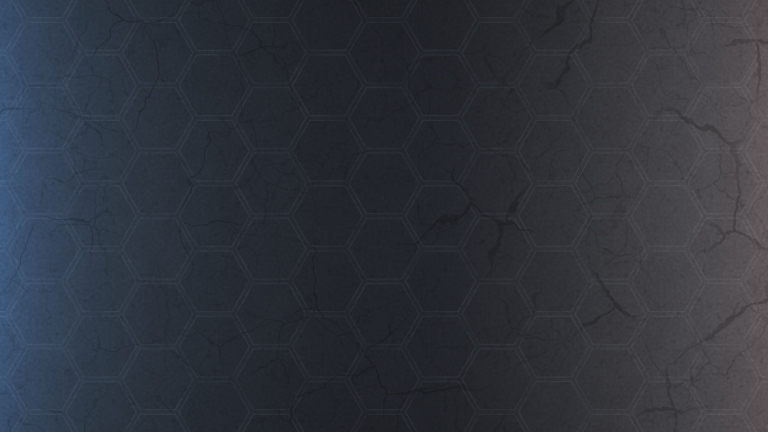
This pattern is drawn by a Shadertoy shader. Its source:

```glsl
#define HEX_PITCH 0.1512
#define LINE_INSET 0.0054
#define LINE_HALF_WIDTH 0.0012
#define LINE_GAIN 0.044
#define BAND_GAIN 0.007
#define CRACK_DEPTH 0.18
#define GRAIN_DEPTH 0.115
#define BASE_COLOR vec3(0.132, 0.143, 0.167)
#define SLATE_GLOW vec3(0.075, 0.105, 0.125)
#define BLUE_GLOW vec3(0.035, 0.100, 0.200)
#define WARM_GLOW vec3(0.222, 0.198, 0.187)

vec2 hash2(vec2 p) {
    vec3 q = fract(p.xyx * vec3(0.1031, 0.1030, 0.0973));
    q += dot(q, q.yzx + 33.33);
    return fract((q.xx + q.yz) * q.zy);
}

float cornerSlope(vec2 cell, vec2 corner, vec2 f) {
    return dot(hash2(cell + corner) * 2.0 - 1.0, f - corner);
}

float gradientNoise(vec2 p) {
    vec2 i = floor(p), f = p - i;
    vec2 u = f * f * f * (f * (f * 6.0 - 15.0) + 10.0);
    float low = mix(cornerSlope(i, vec2(0, 0), f), cornerSlope(i, vec2(1, 0), f), u.x);
    float high = mix(cornerSlope(i, vec2(0, 1), f), cornerSlope(i, vec2(1, 1), f), u.x);
    return mix(low, high, u.y);
}

float fbm(vec2 p) {
    float sum = 0.0, gain = 0.6;
    for (int i = 0; i < 4; i++) {
        sum += gain * gradientNoise(p);
        p = mat2(1.6, 1.2, -1.2, 1.6) * p + 7.3;
        gain *= 0.5;
    }
    return sum;
}

// Distance to the border between the two nearest scattered sites
float cellBorder(vec2 p) {
    vec2 cell = floor(p), a = vec2(9.0), b = vec2(9.0);
    for (int y = -1; y <= 1; y++)
    for (int x = -1; x <= 1; x++) {
        vec2 site = cell + vec2(x, y);
        vec2 r = site + hash2(site) - p;
        if (dot(r, r) < dot(a, a)) { b = a; a = r; }
        else if (dot(r, r) < dot(b, b)) b = r;
    }
    return 0.5 * (dot(b, b) - dot(a, a)) / max(length(b - a), 0.001);
}

// Broken, branching fissures along warped cell borders
float cracks(vec2 p, float scale, float width, float px) {
    vec2 warp = vec2(fbm(p * 13.0 + 3.0), fbm(p * 13.0 + 41.0));
    float d = cellBorder((p + 0.05 * warp) * scale) / scale;
    float presence = smoothstep(-0.15, 0.22, gradientNoise(p * 5.0 + scale));
    float w = width * (0.35 + 0.65 * presence) * (1.0 + 0.8 * gradientNoise(p * 30.0));
    return presence * (1.0 - smoothstep(w - 0.5 * px, w + px, d));
}

// Vector from the nearest centre of a flat-topped hexagon grid
vec2 hexLocal(vec2 p) {
    vec2 period = HEX_PITCH * vec2(sqrt(3.0), 1.0);
    vec2 a = mod(p, period) - 0.5 * period;
    vec2 b = mod(p + 0.5 * period, period) - 0.5 * period;
    return dot(a, a) < dot(b, b) ? a : b;
}

float hexEdgeDistance(vec2 local) {
    vec2 q = abs(local);
    return 0.5 * HEX_PITCH - max(q.y, dot(q, vec2(0.5 * sqrt(3.0), 0.5)));
}

// Cool light from the left, warm light from the right
vec3 backdrop(vec2 uv) {
    float slate = pow(max(1.0 - uv.x / 0.46, 0.0), 1.35);
    float warm = pow(max((uv.x - 0.55) / 0.45, 0.0), 1.45);
    float rise = 2.0 * uv.y - 1.0;
    vec3 color = BASE_COLOR + SLATE_GLOW * slate + WARM_GLOW * warm;
    color += BLUE_GLOW * exp(-uv.x / 0.085) * (1.0 - 0.25 * rise * rise);
    color.r += 0.03 * exp((uv.x - 1.0) / 0.03);
    return color * (1.02 - 0.09 * rise * rise);
}

void mainImage(out vec4 fragColor, in vec2 fragCoord) {
    float px = 1.0 / iResolution.y;
    vec2 uv = fragCoord / iResolution.xy;
    vec2 p = (fragCoord - 0.5 * iResolution.xy) * px;
    vec3 color = backdrop(uv);

    // Surface stains, grain and fine pits
    float stain = fbm(p * 18.0 + 20.0);
    float grain = gradientNoise(p * 130.0);
    float pits = smoothstep(0.22, 0.45, gradientNoise(p * 60.0 + 9.0));
    color *= 1.0 + GRAIN_DEPTH * (0.7 * stain + grain - 0.6 * pits);

    // Twin outlines around each joint, unevenly worn
    vec2 hexPoint = p - vec2(0.0, 0.5 * HEX_PITCH);
    vec2 local = hexLocal(hexPoint);
    float edge = hexEdgeDistance(local);
    vec2 hexId = floor((hexPoint - local) / (HEX_PITCH * vec2(0.5 * sqrt(3.0), 0.5)) + 0.5);
    color *= 0.985 + 0.03 * hash2(hexId + 50.0).x;
    float line = clamp((LINE_HALF_WIDTH - abs(edge - LINE_INSET)) / px + 0.5, 0.0, 1.0);
    float band = 1.0 - smoothstep(LINE_INSET - px, LINE_INSET + px, edge);
    float wear = clamp(0.8 + 1.2 * fbm(p * 14.0 + 60.0), 0.2, 1.15);
    color += wear * (LINE_GAIN * line + BAND_GAIN * band) * vec3(0.92, 1.0, 1.04);

    // Wide fissures gather toward the right, hairlines lie everywhere
    float wide = cracks(p, 4.5, mix(0.0012, 0.0036, smoothstep(0.35, 0.72, uv.x)), px);
    float fine = cracks(p + 5.0, 8.0, 0.0012, px);
    float hair = cracks(p + 11.0, 13.0, 0.0007, px);
    color *= 1.0 - CRACK_DEPTH * max(wide, max(0.7 * fine, 0.55 * hair));
    fragColor = vec4(color, 1.0);
}
```
